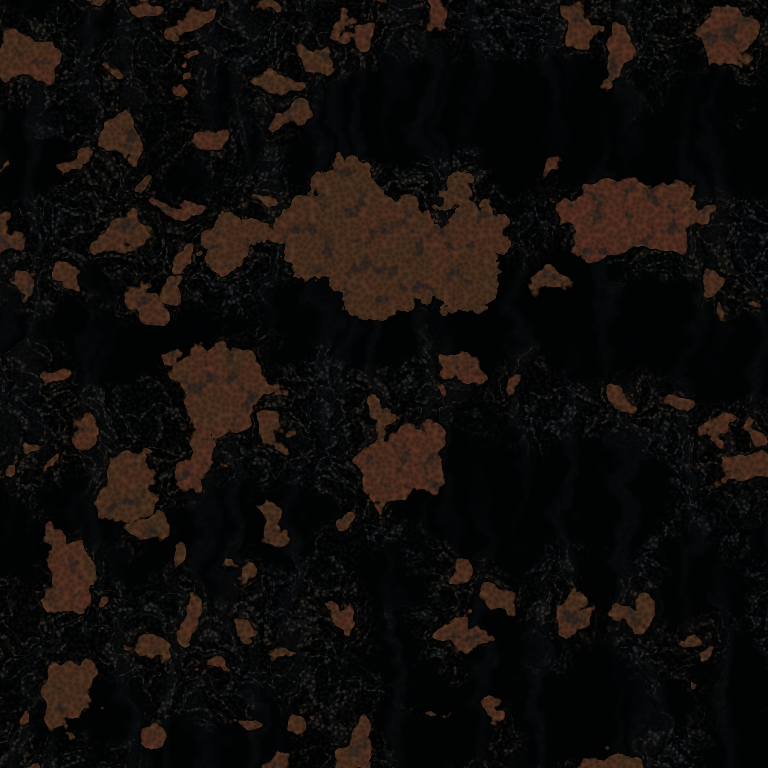
This texture is drawn by a WebGL 2 fragment shader. Its source:

```glsl
#version 300 es
precision highp float;
// Blackened metal with flaking rust: flakes scattered on jittered grids and
// crowded into horizontal bands, one large crumbling patch, faint vertical
// streaks and thin curly grey crust, all roughened by layered cellular noise.

#define BAND_PERIOD 0.25
#define BAND_PEAK 0.70
#define WARP 0.07
#define FLAKE_SHARE 0.50
#define CRUMB_SHARE 0.24
#define PATCH_CENTRE vec2(0.47, 0.68)
#define PATCH_RADII vec2(0.145, 0.068)
#define CRUST_AMOUNT 1.0
#define MEAN 0.45
#define TAU 6.28318

uniform vec2 u_resolution;
out vec4 fragColor;

vec2 hash2(vec2 cell) {
  uvec2 v = uvec2(ivec2(cell)) * 1664525u + 1013904223u;
  for (int i = 0; i < 2; i++) {
    v.x += v.y * 1664525u;
    v.y += v.x * 1664525u;
    v ^= v >> 16;
  }
  return vec2(v & 65535u) / 65536.0;
}

// Distance to the nearest jittered point
float cellular(vec2 p) {
  vec2 cell = floor(p);
  float nearest = 9.0;
  for (int y = -1; y <= 1; y++)
    for (int x = -1; x <= 1; x++) {
      vec2 c = cell + vec2(x, y);
      vec2 offset = c + hash2(c) - p;
      nearest = min(nearest, dot(offset, offset));
    }
  return sqrt(nearest);
}

// Layered cellular noise centred on zero
float grain(vec2 p) {
  float sum = 0.0, weight = 0.55;
  for (int i = 0; i < 3; i++) {
    sum += weight * (cellular(p) - MEAN);
    p = mat2(0.8, 0.6, -0.6, 0.8) * p * 2.03 + 17.3;
    weight *= 0.5;
  }
  return sum;
}

// How crowded the corrosion is: horizontal bands, heavier on the left
float crowding(vec2 p) {
  float band = cos(TAU * (p.y - BAND_PEAK) / BAND_PERIOD + 0.7 * sin(p.x * 8.0));
  float side = cos(TAU * (p.x - 0.2));
  return clamp(0.5 + 0.32 * band + 0.2 * side, 0.0, 1.0);
}

// Scattered flakes: x = signed distance, y = random tone
vec2 flakes(vec2 p, float scale, float share, float seed) {
  vec2 q = p * scale, cell = floor(q), best = vec2(9.0, 0.5);
  for (int y = -1; y <= 1; y++)
    for (int x = -1; x <= 1; x++) {
      vec2 c = cell + vec2(x, y);
      vec2 place = c + 0.15 + 0.7 * hash2(c + seed);
      vec2 pick = hash2(c + seed + 101.0), form = hash2(c + seed + 211.0);
      if (pick.x > share * crowding(place / scale)) continue;
      float stretch = mix(0.75, 1.35, form.x);
      vec2 d = abs(q - place) * vec2(stretch, 1.0 / stretch);
      float size = mix(length(d), max(d.x, d.y), 0.7 * form.y);
      float dist = (size - mix(0.17, 0.5, pick.y * pick.y)) / scale;
      if (dist < best.x) best = vec2(dist, form.y);
    }
  return best;
}

void main() {
  vec2 p = gl_FragCoord.xy / u_resolution.y;
  float soft = max(1.0 / u_resolution.y, 0.0015);
  vec2 bent = p + WARP * vec2(grain(p * 12.0), grain(p * 12.0 + 53.0));
  float fine = cellular(p * 150.0);
  float rough = grain(p * 40.0);

  // Rust shapes
  vec2 rust = flakes(bent, 9.0, FLAKE_SHARE, 7.0);
  vec2 crumb = flakes(bent, 24.0, CRUMB_SHARE, 40.0);
  if (crumb.x < rust.x) rust = crumb;
  rust.x += 0.02 * rough;
  vec2 away = bent - PATCH_CENTRE;
  away.y += 0.15 * away.x;
  float patchDist = (length(away / PATCH_RADII) - 1.0) * PATCH_RADII.y;
  patchDist += 0.14 * (cellular(p * 8.0 + 3.0) - MEAN) + 0.06 * rough;
  if (patchDist < rust.x) rust = vec2(patchDist, 0.1);

  // Black ground with cold vertical streaks
  float streak = smoothstep(0.45, 0.05, cellular(bent * vec2(26.0, 1.6) + 9.0));
  streak *= 0.6 + 0.8 * fine;
  vec3 colour = mix(vec3(0.004, 0.007, 0.009), vec3(0.032, 0.039, 0.046), 0.7 * streak);

  // Curly broken crust, denser around the rust
  float halo = smoothstep(0.05, 0.0, rust.x);
  float zone = crowding(p) + 2.2 * grain(p * 7.0 + 31.0) + 0.25 * halo + 0.12 * streak;
  zone = smoothstep(0.3, 0.85, zone);
  float curl = smoothstep(0.075, 0.01, abs(grain(bent * 32.0 + 71.0) + 0.02));
  float dust = smoothstep(0.45, 0.15, fine);
  float crust = CRUST_AMOUNT * zone * (curl * (0.35 + 0.65 * dust) + 0.22 * dust);
  vec3 crustTone = mix(vec3(0.13, 0.14, 0.15), vec3(0.16, 0.14, 0.11), halo);
  colour = mix(colour, crustTone, clamp(crust, 0.0, 1.0));
  colour *= mix(0.45, 1.0, smoothstep(0.0, 0.007, rust.x));

  // Rust tones: red to brown, grey dusting, speckle and an ochre rim
  float tone = clamp(rust.y + 2.0 * grain(p * 16.0 + 19.0), 0.0, 1.0);
  vec3 rustTone = mix(vec3(0.25, 0.165, 0.105), vec3(0.29, 0.16, 0.115), tone);
  rustTone = mix(rustTone, vec3(0.17, 0.13, 0.11), smoothstep(0.04, 0.2, rough));
  rustTone *= 0.8 + 0.45 * fine;
  float rim = smoothstep(0.004, 0.0, abs(rust.x + 0.003));
  rustTone = mix(rustTone, vec3(0.27, 0.18, 0.11) * (0.6 + 0.8 * fine), 0.6 * rim);
  colour = mix(colour, rustTone, smoothstep(soft, -soft, rust.x));

  fragColor = vec4(colour, 1.0);
}
```
